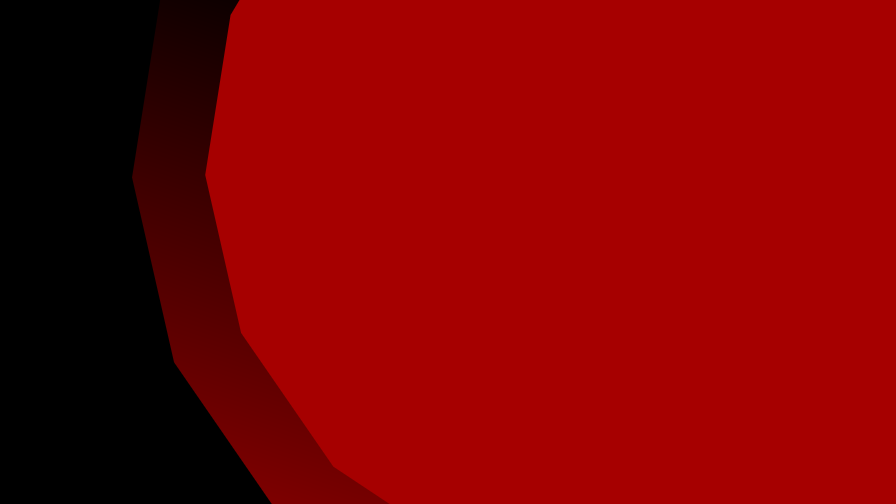
Write a WebGL 1 fragment shader that draws this background.

```glsl
precision highp float;
// A large flat red faceted disc with a dark red faceted rim on black.
// Both outlines are one fan of straight facets, found by rounding the polar
// angle to the nearest facet normal; the rim fades along a tilted gradient.

uniform vec2 u_resolution;

#define CENTER vec2(1.2576, 0.6810)   // in canvas heights
#define DISC_APOTHEM 0.8354
#define RIM_APOTHEM 0.9780
#define FACET_STEP 0.3805             // radians between facet normals
#define FACET_PHASE 0.2234            // first normal, below due left
#define RIM_SLOPE vec2(-0.15, -0.45)  // change of rim red across the canvas
#define RIM_BASE 0.572
#define DISC_RED 0.65

// Distance along the nearest facet normal. The fan is open: its end
// facets run on straight, so it does not close on the right.
float facetDistance(vec2 p) {
    float angle = atan(-p.y, -p.x);
    float facet = floor((angle - FACET_PHASE) / FACET_STEP + 0.5);
    float normalAngle = FACET_PHASE + FACET_STEP * clamp(facet, -2.0, 3.0);
    return dot(p, -vec2(cos(normalAngle), sin(normalAngle)));
}

// Smooth coverage of the area within the given apothem.
float coverage(float dist, float apothem, float pixel) {
    return clamp(0.5 + (apothem - dist) / pixel, 0.0, 1.0);
}

void main() {
    float pixel = 1.0 / u_resolution.y;
    vec2 uv = gl_FragCoord.xy * pixel;
    float dist = facetDistance(uv - CENTER);

    // Rim gradient, brightest at the foot
    float rimRed = clamp(RIM_BASE + dot(RIM_SLOPE, uv), 0.0, 1.0);

    // Black ground, then rim, then disc
    float red = rimRed * coverage(dist, RIM_APOTHEM, pixel);
    red = mix(red, DISC_RED, coverage(dist, DISC_APOTHEM, pixel));
    gl_FragColor = vec4(red, 0.0, 0.0, 1.0);
}
```
